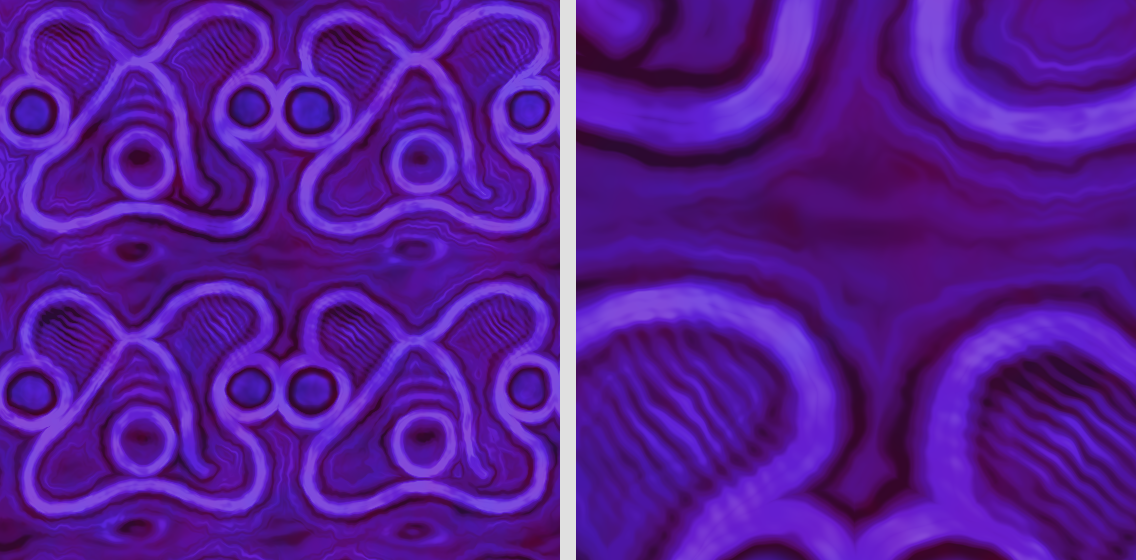
Left: the whole. Right: its middle third, enlarged.
This pattern is drawn by a WebGL 2 fragment shader. Its source:

```glsl
#version 300 es
precision highp float;
// Two by two violet swirl motifs: a looping ribbon, ringed discs and brushed lines.
uniform vec2 u_resolution;
out vec4 fragColor;

const float REPEATS = 2.0;
const float TAU = 6.2831853;
const int STEPS = 5;
const int POINTS = 15;

// Lengths are fractions of one tile.
const float RIBBON_WIDTH = 0.031;
const float GROOVE_OFFSET = 0.046;
const float CONTOUR_SPACING = 0.072;
const float STROKE_SPACING = 0.024;
const float HATCH_SPACING = 0.023;
const float WARP = 0.016;

const vec3 PLUM = vec3(.19, .03, .18);
const vec3 AUBERGINE = vec3(.27, .04, .35);
const vec3 PURPLE = vec3(.31, .06, .49);
const vec3 INDIGO = vec3(.32, .07, .62);
const vec3 VIOLET = vec3(.39, .12, .82);
const vec3 LAVENDER = vec3(.50, .29, .86);
const vec3 MAROON = vec3(.29, .02, .18);
const vec3 CORE_BLUE = vec3(.30, .12, .80);

// Ribbon control points, y running down the tile.
const vec2 LOBES[POINTS] = vec2[](
    vec2(.16,.33), vec2(.08,.22), vec2(.12,.08), vec2(.26,.04), vec2(.39,.14),
    vec2(.46,.23), vec2(.56,.19), vec2(.65,.07), vec2(.78,.02), vec2(.94,.07),
    vec2(.95,.22), vec2(.82,.29), vec2(.77,.42), vec2(.83,.53), vec2(.95,.61));
const vec2 BODY[POINTS] = vec2[](
    vec2(.83,.53), vec2(.95,.61), vec2(.92,.80), vec2(.74,.82), vec2(.52,.70),
    vec2(.26,.83), vec2(.09,.78), vec2(.10,.61), vec2(.23,.50), vec2(.37,.34),
    vec2(.46,.18), vec2(.60,.28), vec2(.67,.47), vec2(.68,.66), vec2(.79,.72));

// Ring centre and radius.
const vec3 LEFT_RING = vec3(.11, .40, .118);
const vec3 RIGHT_RING = vec3(.89, .39, .100);
const vec3 EYE_RING = vec3(.51, .58, .100);

// Layered sines, roughly -1 to 1.
float waves(vec2 p) {
    float sum = 0.0, gain = 0.5;
    for (int i = 0; i < 4; i++) {
        sum += gain * sin(p.x + 1.7 * sin(p.y * 0.8 + float(i))) * cos(p.y * 1.1 + sin(p.x));
        p = mat2(1.4, 1.1, -1.1, 1.4) * p + 2.3;
        gain *= 0.62;
    }
    return sum;
}

float bump(float x, float width) { return exp(-x * x / (width * width)); }

// Shortest offset on the repeating tile.
vec2 wrapped(vec2 v) { return v - round(v); }

// Soft elliptical patch.
float blob(vec2 p, vec2 centre, vec2 size) { return bump(length(wrapped(p - centre) / size), 1.0); }

// Distance to a quadratic B-spline through the control polygon.
float splineDistance(vec2 p, vec2 path[POINTS]) {
    float d = 1.0;
    for (int i = 1; i < POINTS - 1; i++) {
        vec2 start = 0.5 * (path[i - 1] + path[i]), end = 0.5 * (path[i] + path[i + 1]);
        vec2 last = start;
        for (int k = 1; k <= STEPS; k++) {
            float t = float(k) / float(STEPS);
            vec2 next = mix(mix(start, path[i], t), mix(path[i], end, t), t);
            vec2 a = wrapped(p - last), b = next - last;
            d = min(d, length(a - b * clamp(dot(a, b) / dot(b, b), 0.0, 1.0)));
            last = next;
        }
    }
    return d;
}

// Brushed line tone along the given angle.
float hatch(vec2 p, float angle, float wobble) {
    float across = dot(p, vec2(-sin(angle), cos(angle)));
    return 0.43 + 0.3 * sin(TAU * across / HATCH_SPACING + 3.5 * wobble) + 0.25 * wobble;
}

vec3 ramp(float t) {
    vec3 c = mix(PLUM, AUBERGINE, smoothstep(0.0, 0.16, t));
    c = mix(c, PURPLE, smoothstep(0.16, 0.36, t));
    c = mix(c, INDIGO, smoothstep(0.36, 0.56, t));
    c = mix(c, VIOLET, smoothstep(0.56, 0.80, t));
    return mix(c, LAVENDER, smoothstep(0.82, 1.10, t));
}

void main() {
    vec2 uv = gl_FragCoord.xy / u_resolution;
    vec2 field = vec2(uv.x, 1.0 - uv.y) * REPEATS;
    // Variation runs across the whole canvas.
    vec2 p = field + WARP * vec2(waves(field * 5.3), waves(field * 4.7 + 9.0));
    p += 0.35 * WARP * vec2(waves(field * 21.0), waves(field * 19.0 + 4.0));
    float broad = waves(field * 4.1 + 3.0), fine = waves(field * 15.0);

    // Ribbon and rings.
    float left = length(wrapped(p - LEFT_RING.xy)), right = length(wrapped(p - RIGHT_RING.xy));
    float eye = length(wrapped(p - EYE_RING.xy));
    float d = min(splineDistance(p, LOBES), splineDistance(p, BODY));
    d = min(d, min(abs(left - LEFT_RING.z), abs(right - RIGHT_RING.z)));
    d = min(d, abs(eye - EYE_RING.z)) * (1.0 + 0.25 * fine);

    // Flowing ground, then contours and edge lights near the ribbon.
    float ground = smoothstep(0.075, 0.14, d);
    float flow = sin(TAU * (p.y * 11.0 + 1.5 * p.x) + 5.0 * waves(field * vec2(5.0, 7.0)));
    float contour = 0.17 * cos(TAU * d / CONTOUR_SPACING + 1.2 * broad) * exp(-4.0 * d);
    contour += 0.1 * sin(TAU * d / STROKE_SPACING + 4.0 * fine) * (0.6 + broad);
    float tip = 1.0 - 0.75 * blob(p, vec2(.71, .67), vec2(.08));
    float tone = 0.41 + 0.25 * broad + mix(contour, 0.12 * flow, ground);
    tone += tip * (0.38 + 0.16 * fine) * bump(d, RIBBON_WIDTH) + 0.12 * bump(d, 0.09);
    tone += tip * 0.22 * bump(d - 0.017, 0.007) * (0.6 + fine) - 0.26 * bump(d - GROOVE_OFFSET, 0.016);

    // Arches above the eye, leaf between rows, hatched lobes.
    float arches = 0.52 + 0.34 * cos(TAU * (eye - 0.17) / 0.058 + fine);
    tone = mix(tone, arches, 0.9 * blob(p, vec2(.51, .40), vec2(.10, .085)));
    float leaf = length(wrapped(p - vec2(.48, .895)) * vec2(.5, 1.1)) - 0.05;
    tone += 0.28 * bump(leaf, 0.014) - 0.26 * bump(leaf + 0.028, 0.016);
    tone = mix(tone, hatch(p, 0.62, fine), blob(p, vec2(.26, .20), vec2(.11)));
    tone = mix(tone, hatch(p, 0.90, fine), blob(p, vec2(.79, .17), vec2(.09)));

    // Dark sockets, pupil and hollows.
    tone = mix(tone, 0.58 + 0.25 * fine, 0.8 * smoothstep(0.095, 0.06, eye));
    tone -= 0.4 * max(bump(left - 0.074, 0.018), bump(right - 0.064, 0.015));
    tone -= 0.62 * blob(p, vec2(.50, .562), vec2(.058, .034));
    tone -= 0.38 * blob(p, vec2(.22, .125), vec2(.09, .032));
    tone -= 0.22 * blob(p, vec2(.34, .48), vec2(.05, .12));
    tone -= 0.22 * blob(p, vec2(.02, .92), vec2(.13, .07));

    // Red grooves and cool discs.
    float red = smoothstep(0.40, 0.12, tone) * smoothstep(-0.15, 0.60, fine + 0.4 * broad);
    vec3 colour = mix(ramp(tone), MAROON, 0.6 * red);
    float disc = max(smoothstep(0.08, 0.05, left), smoothstep(0.07, 0.045, right));
    colour = mix(colour, CORE_BLUE * (0.9 + 0.35 * fine), 0.85 * disc);
    colour += vec3(-0.05, 0.02, 0.04) * waves(field * 9.0 + 6.0);
    fragColor = vec4(clamp(colour, 0.0, 1.0), 1.0);
}
```
